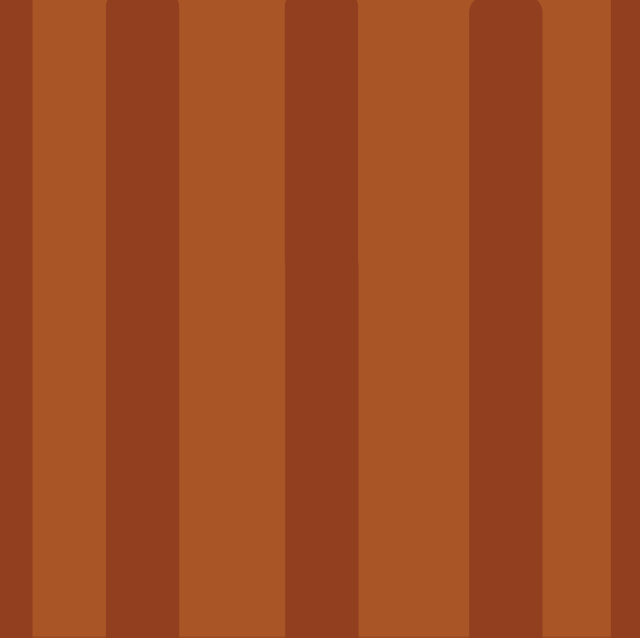
This pattern is drawn by a WebGL 2 fragment shader. Its source:

```glsl
#version 300 es
precision highp float;
// Five round-topped russet stripes, unevenly spaced on a warm orange-brown ground.

#define STRIPE_COUNT 5
#define HALF_WIDTH 0.0573
#define CORNER_RADIUS 0.026
#define JOG_HEIGHT 0.587
#define JOG_SHIFT 0.0007
#define HEM_HEIGHT 0.0026
#define HEM_STRENGTH 0.5
#define GROUND_COLOR vec3(0.663, 0.333, 0.147)
#define STRIPE_COLOR vec3(0.573, 0.246, 0.127)

uniform vec2 u_resolution;
out vec4 outColor;

// Per stripe: centre across the canvas, and how far its cap rises past the top edge
const vec2 STRIPES[STRIPE_COUNT] = vec2[STRIPE_COUNT](
    vec2(-0.0065, 0.05),
    vec2(0.2227, 0.015),
    vec2(0.5026, 0.015),
    vec2(0.7904, 0.0065),
    vec2(1.0117, 0.05)
);

// Signed distance to an endless vertical bar with a rounded top at height 0
float roundedBar(vec2 p) {
    vec2 q = vec2(abs(p.x) - HALF_WIDTH, p.y) + CORNER_RADIUS;
    return length(max(q, 0.0)) + min(max(q.x, q.y), 0.0) - CORNER_RADIUS;
}

void main() {
    vec2 p = gl_FragCoord.xy / u_resolution.x;
    float top = u_resolution.y / u_resolution.x;
    float pixel = 1.0 / u_resolution.x;

    // Nearest stripe; the middle one steps aside slightly in its lower part
    float dist = 1.0;
    for (int i = 0; i < STRIPE_COUNT; i++) {
        vec2 cap = vec2(STRIPES[i].x, top + STRIPES[i].y);
        if (i == STRIPE_COUNT / 2) {
            cap.x += JOG_SHIFT * (0.5 - step(JOG_HEIGHT * top, p.y));
        }
        dist = min(dist, roundedBar(p - cap));
    }
    float stripe = 1.0 - smoothstep(-0.6 * pixel, 0.6 * pixel, dist);
    vec3 color = mix(GROUND_COLOR, STRIPE_COLOR, stripe);

    // Thin shaded hem along the bottom
    float hem = 1.0 - smoothstep(HEM_HEIGHT - pixel, HEM_HEIGHT + pixel, p.y);
    color = mix(color, STRIPE_COLOR, hem * HEM_STRENGTH);

    outColor = vec4(color, 1.0);
}
```
